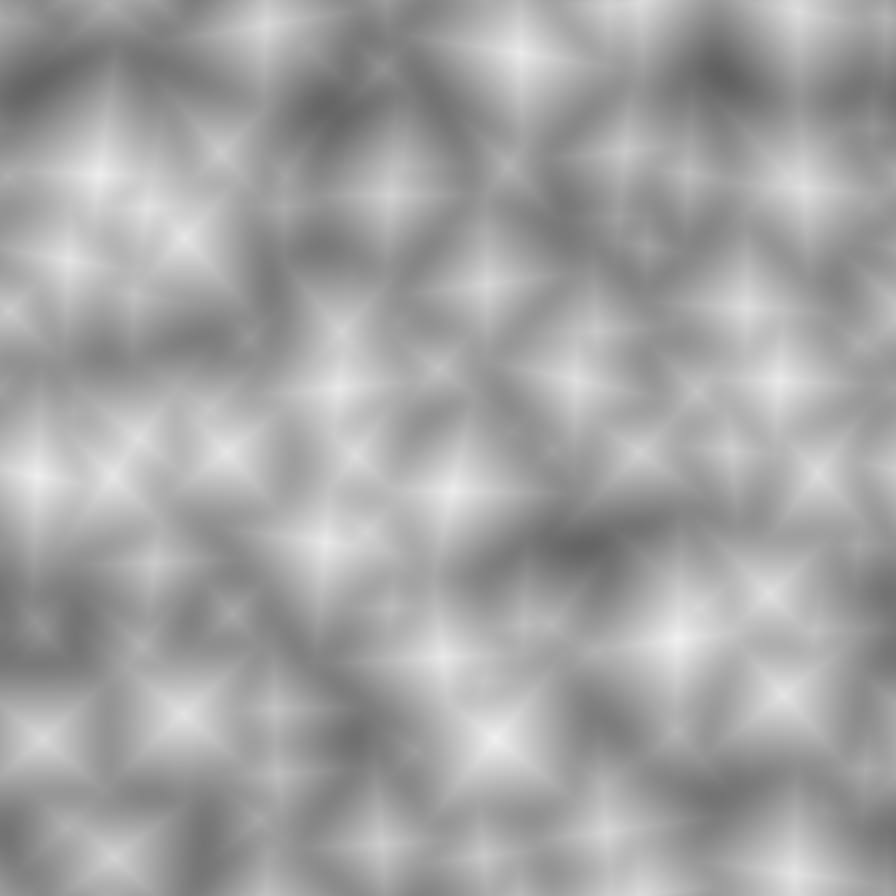
Reproduce this texture procedurally as a WebGL 2 fragment shader.

```glsl
#version 300 es
precision highp float;
precision highp int;
// Soft grey field of blended four-sided pyramids, scattered at random and tiling seamlessly.

uniform vec2 u_resolution;
out vec4 fragColor;

const int CELLS = 10; // pyramids per side of the tile

// Integer hash: four random values in 0..1 for a cell and a seed
vec4 hash4(ivec2 cell, uint seed) {
    uvec4 v = uvec4(uint(cell.x), uint(cell.y), seed, uint(cell.x + cell.y * CELLS));
    v = v * 1664525u + 1013904223u;
    for (int i = 0; i < 2; i++) {
        v.x += v.y * v.w;
        v.y += v.z * v.x;
        v.z += v.x * v.y;
        v.w += v.y * v.z;
        v ^= v >> 16u;
    }
    return vec4(v >> 8u) / 16777216.0;
}

// Distance to the centre in square contours, with slightly softened ridges
float squareDistance(vec2 p) {
    p = abs(p);
    float across = p.x - p.y;
    return 0.5 * (p.x + p.y + sqrt(across * across + 0.0004));
}

float pyramidField(vec2 p) {
    ivec2 home = ivec2(floor(p));
    float sharpness = 18.0;
    float sum = 0.0;
    for (int y = -2; y <= 2; y++) {
        for (int x = -2; x <= 2; x++) {
            ivec2 cell = home + ivec2(x, y);
            ivec2 wrapped = (cell + 2 * CELLS) % CELLS;
            vec4 place = hash4(wrapped, 7u);
            vec4 shape = hash4(wrapped, 31u);

            // Upright or diamond, with a small tilt and stretch
            float angle = step(0.5, place.w) * 0.7854 + (shape.x - 0.5) * 0.24;
            float c = cos(angle), s = sin(angle);
            vec2 offset = mat2(c, -s, s, c) * (p - vec2(cell) - place.xy);
            float stretch = 1.0 + (shape.y - 0.5) * 0.2;
            offset *= vec2(stretch, 1.0 / stretch);

            // Smooth maximum of all the slopes
            float peak = mix(0.56, 0.95, place.z);
            float height = peak - 0.46 * squareDistance(offset);
            sum += exp(sharpness * height);
        }
    }
    return log(sum) / sharpness;
}

void main() {
    vec2 uv = gl_FragCoord.xy / u_resolution;
    float grey = pyramidField(uv * float(CELLS));
    fragColor = vec4(vec3(clamp(grey, 0.0, 1.0)), 1.0);
}
```
